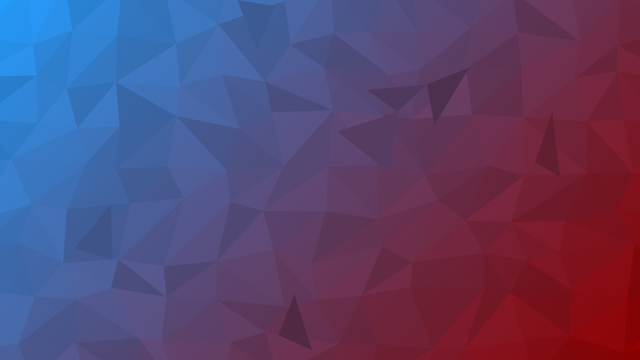
A WebGL 2 fragment shader for this background:

```glsl
#version 300 es
precision highp float;
// Low-poly backdrop: a jittered grid of points is split into triangles, each
// tinted from a diagonal blue-to-red ramp with a small random shade.
// A few darker facets are laid over the mesh as accents.
uniform vec2 u_resolution;
out vec4 fragColor;

const vec2 GRID = vec2(12.8, 8.15);
const vec2 GRID_SHIFT = vec2(0.0, 0.25);
const vec2 JITTER = vec2(0.62, 0.56);
const vec3 BLUE = vec3(0.125, 0.585, 0.95);
const vec3 RED = vec3(0.545, 0.0, 0.0);

vec2 hash2(vec2 p) {
  vec3 q = fract(p.xyx * vec3(0.1031, 0.1030, 0.0973));
  q += dot(q, q.yzx + 33.33);
  return fract((q.xx + q.yz) * q.zy);
}

float cross2(vec2 a, vec2 b) { return a.x * b.y - a.y * b.x; }

float signedArea(vec2 a, vec2 b, vec2 c) { return cross2(b - a, c - a); }

// Diagonal ramp; uv runs from the upper left corner.
vec3 ramp(vec2 uv) {
  float s = clamp(dot(uv, vec2(0.67, 0.33)), 0.0, 1.0);
  return mix(BLUE, RED, 1.0 - pow(1.0 - s, 1.15));
}

// Mesh point of a grid node, in uv.
vec2 node(vec2 id) {
  vec2 offset = (hash2(id + 17.0) - 0.5) * JITTER;
  return (id + 0.5 + GRID_SHIFT + offset) / GRID;
}

// Signed distance to the line a-b, positive on its inner side.
float edge(vec2 p, vec2 a, vec2 b) {
  return cross2(normalize(b - a), p - a);
}

// Antialiased triangle coverage; distances are scaled to the canvas.
float coverage(vec2 uv, vec2 a, vec2 b, vec2 c, vec2 scale) {
  vec2 p = uv * scale;
  a *= scale;
  b *= scale;
  c *= scale;
  float d = min(edge(p, a, b), min(edge(p, b, c), edge(p, c, a)));
  return clamp(d + 0.5, 0.0, 1.0);
}

// Tinted facet, premultiplied by its coverage.
vec4 facet(vec2 uv, vec2 a, vec2 b, vec2 c, float seed, vec2 scale) {
  vec3 tint = ramp(mix(uv, (a + b + c) / 3.0, 0.55));
  tint *= 1.0 + 0.15 * (seed - 0.5);
  return vec4(tint, 1.0) * coverage(uv, a, b, c, scale);
}

// One grid quad, split along the diagonal that gives the fuller triangles.
vec4 quad(vec2 uv, vec2 id, vec2 scale) {
  vec2 a = node(id);
  vec2 b = node(id + vec2(1, 0));
  vec2 c = node(id + vec2(1, 1));
  vec2 d = node(id + vec2(0, 1));
  vec2 seed = hash2(id + 71.0);
  float splitAC = min(signedArea(a, b, c), signedArea(a, c, d));
  float splitBD = min(signedArea(a, b, d), signedArea(b, c, d));
  if (splitAC > splitBD) {
    return facet(uv, a, b, c, seed.x, scale) + facet(uv, a, c, d, seed.y, scale);
  }
  return facet(uv, a, b, d, seed.x, scale) + facet(uv, b, c, d, seed.y, scale);
}

vec3 mesh(vec2 uv, vec2 scale) {
  vec2 base = floor(uv * GRID - 0.5 - GRID_SHIFT);
  vec4 sum = vec4(0.0);
  for (int j = -1; j <= 1; j++) {
    for (int i = -1; i <= 1; i++) {
      sum += quad(uv, base + vec2(i, j), scale);
    }
  }
  return sum.rgb / max(sum.a, 0.001);
}

// Darkens the color inside one accent triangle.
vec3 accent(vec3 color, vec2 uv, vec2 a, vec2 b, vec2 c, float depth, vec2 scale) {
  vec3 dark = ramp((a + b + c) / 3.0) * (1.0 - depth);
  return mix(color, dark, coverage(uv, a, b, c, scale));
}

void main() {
  vec2 scale = u_resolution;
  vec2 uv = gl_FragCoord.xy / scale;
  uv.y = 1.0 - uv.y;
  vec3 color = mesh(uv, scale);

  // Accent facets, left to right
  color = accent(color, uv, vec2(0.173, 0.567), vec2(0.176, 0.722), vec2(0.117, 0.690), 0.11, scale);
  color = accent(color, uv, vec2(0.371, 0.0), vec2(0.430, 0.016), vec2(0.401, 0.137), 0.10, scale);
  color = accent(color, uv, vec2(0.460, 0.817), vec2(0.487, 0.972), vec2(0.435, 0.931), 0.20, scale);
  color = accent(color, uv, vec2(0.527, 0.365), vec2(0.621, 0.312), vec2(0.609, 0.481), 0.06, scale);
  color = accent(color, uv, vec2(0.573, 0.250), vec2(0.667, 0.234), vec2(0.621, 0.310), 0.13, scale);
  color = accent(color, uv, vec2(0.667, 0.234), vec2(0.733, 0.188), vec2(0.679, 0.347), 0.20, scale);
  color = accent(color, uv, vec2(0.863, 0.310), vec2(0.875, 0.490), vec2(0.836, 0.451), 0.14, scale);

  fragColor = vec4(color, 1.0);
}
```
